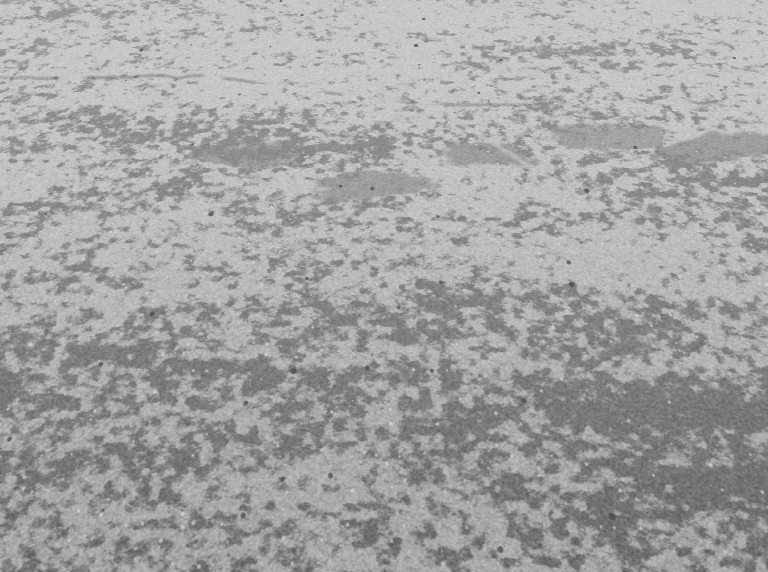
Reproduce this texture procedurally as a Shadertoy shader.

```glsl
// Worn grey asphalt seen at a slant: pale dust over dark grain, with tyre streaks, patches and a crack.

const vec3 DUST_NEAR = vec3(0.665, 0.660, 0.660);
const vec3 DUST_FAR = vec3(0.785, 0.778, 0.778);
const vec3 TAR_NEAR = vec3(0.425, 0.427, 0.433);
const vec3 TAR_FAR = vec3(0.590, 0.588, 0.590);
const vec3 PATCH_COLOR = vec3(0.550, 0.550, 0.553);
const vec3 CHIP_COLOR = vec3(0.86);
const vec3 PEBBLE_COLOR = vec3(0.29);
const float HORIZON = 2.2;        // height of the vanishing line
const float GRAIN_SCALE = 52.0;   // clusters of grain per canvas height
const float GRAIN_EDGE = 0.13;    // softness of the grain edge
const float STREAK_DEPTH = 0.55;
const float SPECKLE = 0.13;
const int PATCH_COUNT = 5;

float hash(vec2 p) {
    vec3 q = fract(vec3(p.xyx) * 0.1031);
    q += dot(q, q.yzx + 33.33);
    return fract((q.x + q.y) * q.z);
}

float noise(vec2 p) {
    vec2 i = floor(p), f = fract(p);
    f = f * f * (3.0 - 2.0 * f);
    return mix(mix(hash(i), hash(i + vec2(1, 0)), f.x),
               mix(hash(i + vec2(0, 1)), hash(i + vec2(1, 1)), f.x), f.y);
}

float fbm(vec2 p) {
    float sum = 0.0, gain = 0.5;
    for (int i = 0; i < 4; i++) {
        sum += gain * noise(p);
        p = mat2(1.92, 0.56, -0.56, 1.92) * p + 17.3;
        gain *= 0.58;
    }
    return sum / 1.056;
}

// Canvas to ground plane; the scale is one along the lower edge.
vec2 toGround(vec2 p) {
    float depth = HORIZON / (HORIZON - p.y);
    return vec2((p.x - 0.67) * depth, HORIZON * (depth - 1.0)) + 20.0;
}

// How far the dark tar shows through, before the grain breaks it up.
float wear(vec2 p, vec2 ground) {
    float trend = mix(0.045, -0.095, smoothstep(0.24, 0.50, p.y));
    trend -= 0.035 * smoothstep(0.72, 1.0, p.y);
    float broad = fbm(ground * vec2(1.5, 7.0)) - 0.5;
    float tracks = noise(ground * vec2(1.3, 27.0)) - 0.5;
    float clumps = fbm(ground * vec2(10.0, 19.0) + 5.0) - 0.5;
    float paleTrack = exp(-pow((p.y - 0.365 - 0.01 * sin(p.x * 4.0)) / 0.018, 2.0));
    return trend + STREAK_DEPTH * broad + 0.10 * tracks + 0.35 * clumps
         - 0.09 * paleTrack * smoothstep(0.2, 1.0, p.x);
}

// Smooth flat stains scattered over the far half.
float patches(vec2 p) {
    float cover = 0.0;
    float ragged = fbm(p * vec2(16.0, 34.0)) - 0.5;
    for (int i = 0; i < PATCH_COUNT; i++) {
        float id = float(i);
        vec2 center = vec2(0.45 + 0.2 * id, 0.67 + 0.10 * hash(vec2(id, 4.0)));
        vec2 size = vec2(0.07 + 0.06 * hash(vec2(id, 9.0)), 0.025);
        float d = length((p - center) / size) + 1.8 * ragged;
        cover = max(cover, (1.0 - smoothstep(0.8, 1.15, d)) * (0.5 + 0.4 * hash(vec2(id, 2.0))));
    }
    return cover;
}

// Scattered round bits: one candidate in each ground cell.
float bits(vec2 ground, float density, float chance, float radius, float blur) {
    vec2 q = ground * density, cell = floor(q);
    vec2 center = 0.25 + 0.5 * vec2(hash(cell + 3.1), hash(cell + 8.7));
    float size = radius * density * (0.5 + hash(cell + 1.9));
    float d = length((q - cell - center) * vec2(1.0, 0.8));
    float soft = blur * density;
    return step(hash(cell + 6.3), chance) * (1.0 - smoothstep(size - soft, size + soft, d));
}

void mainImage(out vec4 fragColor, in vec2 fragCoord) {
    vec2 p = fragCoord / iResolution.y;
    vec2 ground = toGround(p);
    float pixel = 1.0 / iResolution.y;

    // Dust and tar, split by the grain
    float grain = fbm(ground * GRAIN_SCALE * vec2(0.9, 1.1)) - 0.5;
    float tar = smoothstep(-GRAIN_EDGE, GRAIN_EDGE, wear(p, ground) + 0.85 * grain);
    vec3 dust = mix(DUST_NEAR, DUST_FAR, smoothstep(0.0, 0.95, p.y));
    vec3 color = mix(dust, mix(TAR_NEAR, TAR_FAR, p.y), tar);

    // Stains, the long crack and a pale seam
    color = mix(color, PATCH_COLOR, 0.75 * patches(p));
    float wobble = 0.016 * (fbm(vec2(p.x * 14.0, 3.0)) - 0.5);
    float crackY = 0.865 - 0.05 * smoothstep(0.3, 0.85, p.x) + wobble;
    float crack = 1.0 - smoothstep(0.001, 0.003 + pixel, abs(p.y - crackY));
    crack *= (1.0 - smoothstep(0.85, 1.05, p.x)) * smoothstep(0.3, 0.6, noise(p * 24.0));
    color -= 0.14 * crack;
    float seam = 1.0 - smoothstep(0.002, 0.007, abs(p.y - 0.80 + 0.6 * (p.x - 0.78) + wobble));
    seam *= smoothstep(0.77, 0.80, p.x) * (1.0 - smoothstep(0.95, 1.02, p.x));
    color = mix(color, dust, 0.7 * seam);

    // Fine speckle, stone chips and pebbles
    float fine = noise(ground * 190.0) + noise(ground * 310.0 + 7.0) - 1.0;
    color += SPECKLE * fine * mix(0.75, 0.35, p.y);
    color = mix(color, CHIP_COLOR, 0.65 * bits(ground, 42.0, 0.09, 0.0024, pixel));
    color = mix(color, PEBBLE_COLOR, 0.75 * bits(ground + 4.0, 13.0, 0.07, 0.0045, pixel));

    fragColor = vec4(clamp(color, 0.0, 1.0), 1.0);
}
```
